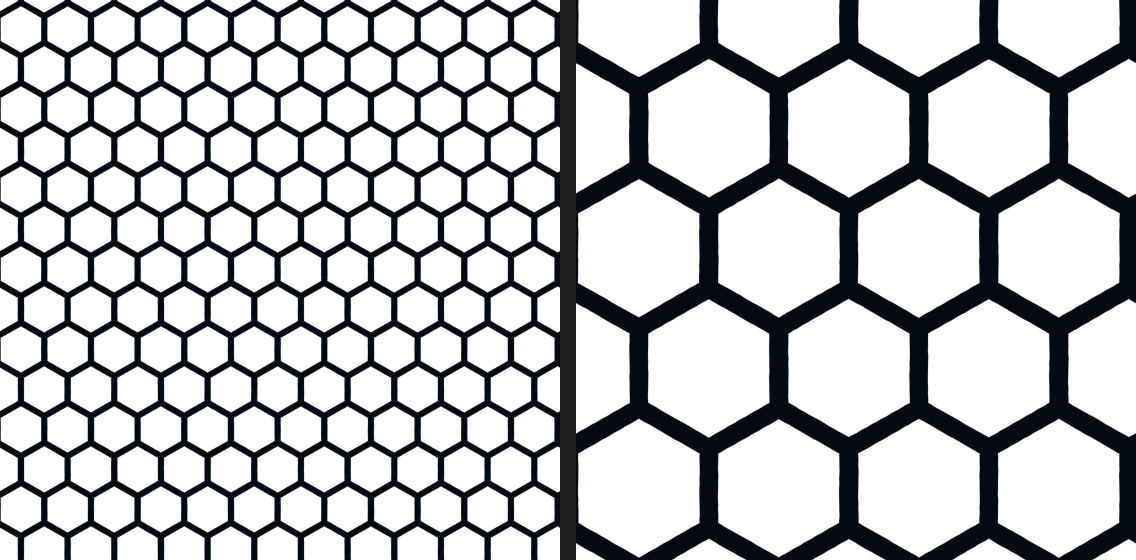
Left, the full canvas; right, a detail of the centre.
A WebGL 1 fragment shader for this pattern:

```glsl
precision highp float;

uniform vec2 u_resolution;

const float TAU = 6.2831853;
const vec2 HEX_PERIOD = vec2(1.0, 1.7320508);  // two staggered rows per period
const vec2 REPEATS = vec2(12.0, 7.0);
const vec2 FIRST_CENTER = vec2(0.0374, 0.9475);
const float LINE_WIDTH = 0.134;                // in cell widths
const float WOBBLE = 0.003;
const vec3 PAPER = vec3(1.0);
const vec3 INK = vec3(0.01, 0.04, 0.08);

// Offset from the nearest lattice point
vec2 wrapCentered(vec2 p, vec2 period) {
  return mod(p + 0.5 * period, period) - 0.5 * period;
}

// Distance from p to the nearest wall of a pointy-top honeycomb
float honeycombWall(vec2 p, vec2 period) {
  vec2 even = wrapCentered(p, period);
  vec2 odd = wrapCentered(p - 0.5 * period, period);
  vec2 cell = abs(dot(even, even) < dot(odd, odd) ? even : odd);
  return 0.5 - max(cell.x, dot(cell, 0.5 * period));
}

// Layered sines with whole frequencies, so the edge roughness wraps
float edgeRoughness(vec2 uv) {
  float coarse = sin(TAU * dot(uv, vec2(5.0, 3.0)) + 1.3);
  float medium = sin(TAU * dot(uv, vec2(31.0, -43.0)) + 2.0 * coarse);
  float fine = sin(TAU * dot(uv, vec2(97.0, 71.0)) + 2.0 * medium);
  return 0.4 * coarse + 0.3 * medium + 0.3 * fine;
}

void main() {
  vec2 uv = gl_FragCoord.xy / u_resolution;
  vec2 p = (uv - FIRST_CENTER) * REPEATS * HEX_PERIOD;

  // Wall outline with a slightly uneven thickness
  float edge = honeycombWall(p, HEX_PERIOD) - 0.5 * LINE_WIDTH;
  edge += WOBBLE * edgeRoughness(uv);

  // Antialias over about one pixel
  float blur = 0.75 * REPEATS.x / u_resolution.x;
  float paperAmount = smoothstep(-blur, blur, edge);
  gl_FragColor = vec4(mix(INK, PAPER, paperAmount), 1.0);
}
```
